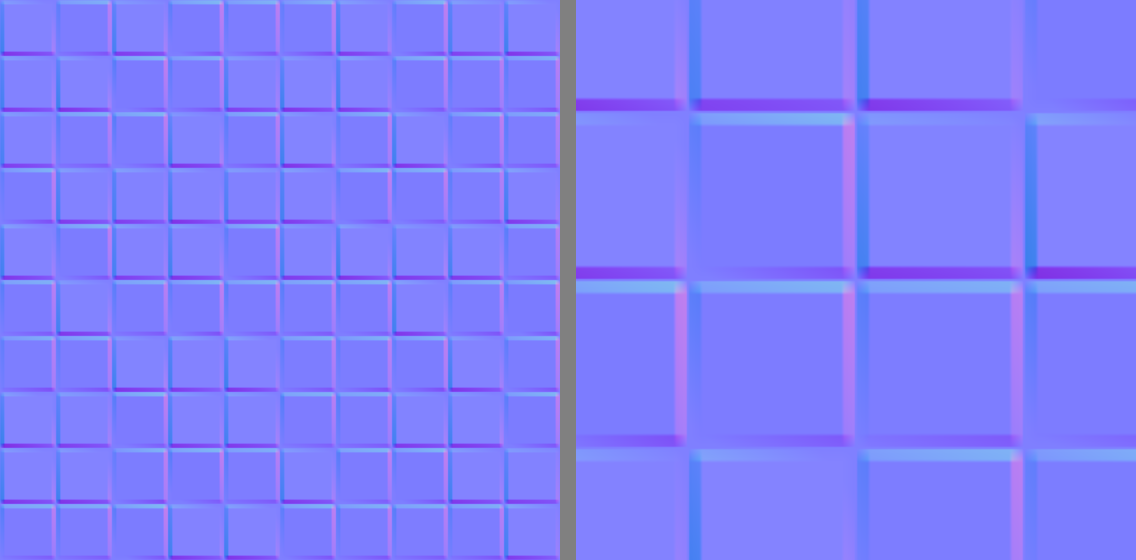
Left: the whole. Right: its middle third, enlarged.
Give the GLSL for this texture map, as a Shadertoy shader.

```glsl
// Tangent-space normal map of a ten by ten grid of bevelled square tiles.
// Each tile is a slightly tilted plane whose rim ramps down to the joint,
// so the raised sides get strong bevels and the sunken sides faint ones.

const float TILES = 10.0;        // repeats across and down
const float BEVEL = 0.078;       // bevel width, in tiles
const float SOFTNESS = 0.014;    // blur of the bevel creases, in tiles
const float HEIGHT = 0.021;      // mean tile height, in tiles
const float TILT = 0.025;        // typical slope of a tile face
const float TILT_JITTER = 0.016; // independent slope variation per axis
const float LOW_SIDE = 1.25;     // bevel gain on the bottom side
const float TOP_SIDE = 0.85;     // bevel gain on the top side

float hash(vec2 p) {
    vec3 q = fract(vec3(p.xyx) * 0.1031);
    q += dot(q, q.yzx + 33.33);
    return fract((q.x + q.y) * q.z);
}

// Slope of the tile face: rising to the upper right or to the lower left
vec2 tileTilt(vec2 cell) {
    float direction = hash(cell + 17.0) < 0.55 ? 1.0 : -1.0;
    float strength = mix(0.75, 1.1, hash(cell + 41.0));
    vec2 jitter = vec2(hash(cell + 73.0), hash(cell + 109.0)) - 0.5;
    return TILT * direction * strength + TILT_JITTER * jitter;
}

// Rim profile along one axis: x is the height factor, y its derivative
vec2 rimProfile(float t, float soft) {
    float d = min(t, 1.0 - t);
    float onBevel = smoothstep(0.0, soft, d)
                  * (1.0 - smoothstep(BEVEL - soft, BEVEL + soft, d));
    float side = t < 0.5 ? 1.0 : -1.0;
    return vec2(clamp(d / BEVEL, 0.0, 1.0), side * onBevel / BEVEL);
}

void mainImage(out vec4 fragColor, in vec2 fragCoord) {
    vec2 grid = fragCoord / iResolution.xy * TILES;
    vec2 cell = floor(grid);
    vec2 local = fract(grid);
    float pixel = TILES / min(iResolution.x, iResolution.y);
    float soft = max(SOFTNESS, 0.7 * pixel);

    // Tilted face
    vec2 tilt = tileTilt(cell);
    float height = max(HEIGHT + dot(tilt, local - 0.5), 0.0);

    // Bevelled rim
    vec2 rimX = rimProfile(local.x, soft);
    vec2 rimY = rimProfile(local.y, soft);
    rimY.y *= local.y < 0.5 ? LOW_SIDE : TOP_SIDE;

    // Gradient of face height times both rim profiles, encoded as a normal
    vec2 slope = tilt * rimX.x * rimY.x
               + height * vec2(rimX.y * rimY.x, rimX.x * rimY.y);
    vec3 normal = normalize(vec3(-slope, 1.0));
    fragColor = vec4(0.5 + 0.5 * normal, 1.0);
}
```
